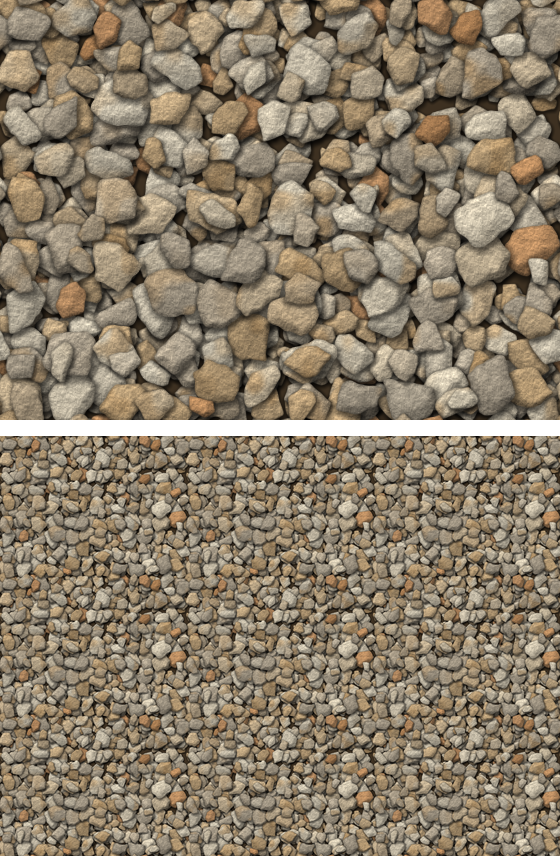
Top, the tile; bottom, the same tile 3 across and 3 down.
Give the GLSL for this texture, as a Shadertoy shader.

```glsl
// Crushed limestone gravel: layers of jittered grids, each cell holding one faceted stone.
// Stones are angular convex polygons with tilted facets, painted bottom to top with drop shadows.
// Cell ids wrap and stone surfaces use local coordinates, so the canvas tiles.

const float TAU = 6.28319;
const int SIDES = 7;
const int LAYERS = 6;
const vec3 LIGHT = vec3(-0.25, 0.55, 0.8);

// Integer hash: three values in 0..1
vec3 hash(ivec3 cell) {
    uvec3 v = uvec3(cell) * 1664525u + 1013904223u;
    v.x += v.y * v.z; v.y += v.z * v.x; v.z += v.x * v.y;
    v ^= v >> 16u;
    v.x += v.y * v.z; v.y += v.z * v.x; v.z += v.x * v.y;
    return vec3(v >> 8u) / 16777216.0;
}

float noise(vec2 p) {
    ivec2 i = ivec2(floor(p));
    vec2 f = fract(p);
    f = f * f * (3.0 - 2.0 * f);
    float low = mix(hash(ivec3(i, 7)).x, hash(ivec3(i + ivec2(1, 0), 7)).x, f.x);
    float high = mix(hash(ivec3(i + ivec2(0, 1), 7)).x, hash(ivec3(i + 1, 7)).x, f.x);
    return mix(low, high, f.y);
}

float grain(vec2 p) {
    return 0.45 * noise(p) + 0.3 * noise(p * 2.1 + 17.0) + 0.25 * noise(p * 4.3 + 31.0);
}

// Mineral colour of one stone, with rusty stains and speckle
vec3 stoneColor(vec2 p, vec3 pick, float speckle) {
    vec3 tint = mix(vec3(0.665, 0.62, 0.545), vec3(0.72, 0.615, 0.465), smoothstep(0.3, 0.75, pick.x));
    tint = mix(tint, vec3(0.8, 0.765, 0.685), 0.9 * smoothstep(0.35, 0.9, pick.y));
    tint = mix(tint, vec3(0.69, 0.49, 0.31), 0.8 * step(pick.z, 0.05));
    float stain = smoothstep(0.45, 0.8, noise(p * 7.0)) * smoothstep(0.2, 1.0, pick.z);
    tint = mix(tint, vec3(0.68, 0.54, 0.36), 0.6 * stain);
    return tint * (0.89 + 0.16 * fract(pick.x * 9.0)) * (0.86 + 0.28 * speckle);
}

// Shadows what lies below, then paints one stone; q is relative to its centre
void addStone(inout vec3 color, vec2 q, float radius, ivec3 id, vec3 shape, float pixel) {
    vec2 s = q / radius;
    if (dot(s, s) > 2.9) return;
    vec3 pick = hash(id + ivec3(0, 0, 1));
    vec2 p = q + 60.0 * pick.xy;
    s += 0.1 * (vec2(noise(p * 17.0), noise(p * 17.0 + 50.0)) - 0.5);

    // Tilted top plane, then side planes
    float turn = shape.x * TAU;
    float narrow = mix(0.5, 0.92, shape.y);
    vec2 tilt = 0.75 * (pick.yz - 0.5);
    float weightSum = exp(-15.0 * (0.3 + dot(tilt, s)));
    vec2 slopeSum = -tilt * weightSum;
    float edgeSum = 0.0, shadowSum = 0.0;
    for (int k = 0; k < SIDES; k++) {
        vec3 r = hash(id + ivec3(0, 0, 2 + k));
        float angle = (float(k) + 0.8 * r.x) * TAU / float(SIDES);
        vec2 n = vec2(cos(angle + turn), sin(angle + turn));
        float reach = length(vec2(cos(angle), narrow * sin(angle))) * mix(0.66, 1.0, r.y);
        float inside = reach - dot(n, s);
        float steep = mix(0.5, 2.4, r.z);
        float weight = exp(-15.0 * steep * inside);
        weightSum += weight;
        slopeSum += weight * steep * n;
        edgeSum += exp(-22.0 * inside);
        shadowSum += exp(-12.0 * (inside + dot(n, vec2(0.05, -0.1))));
    }
    float edge = log(edgeSum) / 22.0;
    float shadow = log(shadowSum) / 12.0;
    color *= mix(0.42, 1.0, smoothstep(-0.08, 0.24, shadow));

    // Lit surface with a rough relief
    float cover = 1.0 - smoothstep(-pixel, pixel, edge * radius);
    if (cover <= 0.0) return;
    float speckle = grain(p * 26.0);
    float relief = speckle - grain(p * 26.0 + 0.5 * LIGHT.xy);
    vec3 normal = normalize(vec3(slopeSum / weightSum, 1.2));
    float lit = 0.54 + 0.54 * max(dot(normal, LIGHT), 0.0) + 0.45 * relief;
    lit *= mix(0.82, 1.0, smoothstep(0.0, 0.09, -edge));
    color = mix(color, stoneColor(p, pick, speckle) * lit, cover);
}

void mainImage(out vec4 fragColor, in vec2 fragCoord) {
    vec2 p = fragCoord / iResolution.xy * vec2(4.0, 3.0);
    float pixel = 3.2 / iResolution.x;
    int density[LAYERS] = int[LAYERS](5, 4, 4, 3, 3, 4);
    float share[LAYERS] = float[LAYERS](1.0, 1.0, 0.8, 0.75, 0.5, 0.25);
    vec3 color = vec3(0.24, 0.19, 0.13);

    // Each layer visits the nine nearest cells, in alternating order
    for (int layer = 0; layer < LAYERS; layer++) {
        int cells = density[layer];
        ivec2 grid = ivec2(4, 3) * cells;
        ivec2 home = ivec2(floor(p * float(cells)));
        int order = layer % 2 == 0 ? 1 : -1;
        for (int j = -1; j <= 1; j++)
        for (int i = -1; i <= 1; i++) {
            ivec2 cell = home + order * ivec2(i, j);
            ivec3 id = ivec3((cell + grid) % grid, layer * 16);
            vec3 place = hash(id + ivec3(0, 0, 12));
            if (place.z > share[layer]) continue;
            vec3 shape = hash(id);
            vec2 center = (vec2(cell) + 0.5 + 0.56 * (place.xy - 0.5)) / float(cells);
            float radius = mix(0.46, 0.71, shape.z) / float(cells);
            addStone(color, p - center, radius, id, shape, pixel);
        }
    }
    fragColor = vec4(clamp(color, 0.0, 1.0), 1.0);
}
```
